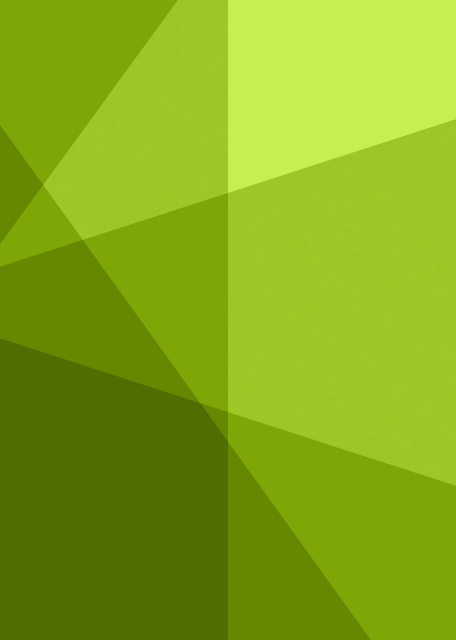
Give the GLSL for this background, as a WebGL 1 fragment shader.

```glsl
precision highp float;

uniform vec2 u_resolution;

// Tones, from bare paper to four overlapping sheets
const vec3 LIME   = vec3(0.773, 0.945, 0.312);
const vec3 LEAF   = vec3(0.612, 0.784, 0.150);
const vec3 GRASS  = vec3(0.490, 0.652, 0.027);
const vec3 OLIVE  = vec3(0.398, 0.533, 0.000);
const vec3 FOREST = vec3(0.308, 0.428, 0.000);

// Sheet edges (start.xy, end.xy); each sheet covers the left of its edge
const vec4 UPRIGHT   = vec4(0.5, 0.0, 0.5, 1.0);
const vec4 RISING    = vec4(1.0, 0.8138, 0.0, 0.5833);
const vec4 FALLING   = vec4(1.0, 0.2409, 0.0, 0.4714);
const vec4 STEEP     = vec4(0.8132, 0.0, 0.0, 0.8047);
const vec4 CORNER    = vec4(0.0, 0.6185, 0.3901, 1.0);

const float GRAIN_SCALE = 130.0;
const float GRAIN_AMOUNT = 0.012;

float hash(vec2 p) {
  return fract(sin(dot(p, vec2(127.1, 311.7))) * 43758.5453);
}

float noise(vec2 p) {
  vec2 cell = floor(p);
  vec2 f = fract(p);
  f = f * f * (3.0 - 2.0 * f);
  float low = mix(hash(cell), hash(cell + vec2(1.0, 0.0)), f.x);
  float high = mix(hash(cell + vec2(0.0, 1.0)), hash(cell + 1.0), f.x);
  return mix(low, high, f.y);
}

// Antialiased coverage of the half-plane left of an edge
float sheet(vec2 p, vec4 edge, vec2 aspect, float pixel) {
  vec2 start = edge.xy * aspect;
  vec2 dir = normalize(edge.zw * aspect - start);
  float dist = dot(p - start, vec2(-dir.y, dir.x));
  return clamp(dist / pixel + 0.5, 0.0, 1.0);
}

// Colour for a given number of stacked sheets
vec3 tone(float depth) {
  vec3 color = mix(LIME, LEAF, clamp(depth, 0.0, 1.0));
  color = mix(color, GRASS, clamp(depth - 1.0, 0.0, 1.0));
  color = mix(color, OLIVE, clamp(depth - 2.0, 0.0, 1.0));
  return mix(color, FOREST, clamp(depth - 3.0, 0.0, 1.0));
}

void main() {
  float pixel = 1.0 / u_resolution.y;
  vec2 aspect = vec2(u_resolution.x * pixel, 1.0);
  vec2 p = gl_FragCoord.xy * pixel;

  // Count the overlapping sheets
  float depth = sheet(p, UPRIGHT, aspect, pixel)
              + sheet(p, RISING, aspect, pixel)
              + sheet(p, FALLING, aspect, pixel)
              + sheet(p, STEEP, aspect, pixel)
              + sheet(p, CORNER, aspect, pixel);
  vec3 color = tone(depth);

  // Faint mottling on the single-sheet areas
  float single = max(0.0, 1.0 - abs(depth - 1.0));
  color += single * GRAIN_AMOUNT * (noise(p * GRAIN_SCALE) - 0.5);

  gl_FragColor = vec4(color, 1.0);
}
```
